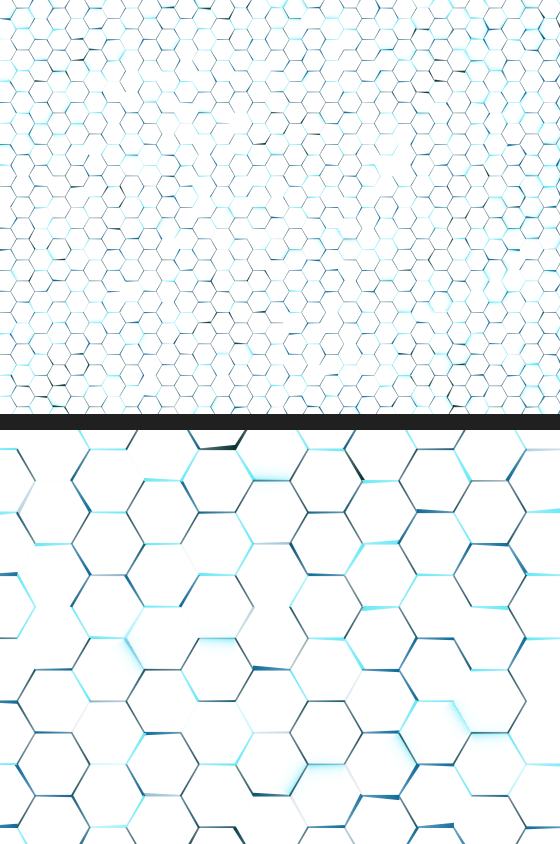
Top: the whole. Bottom: its middle third, enlarged.
Reproduce this pattern procedurally as a Shadertoy shader.

```glsl
#define ROWS 19.72
#define ORIGIN vec2(1.08, 0.84)
#define HAIRLINE 0.026
#define WALL 0.085
#define GLOW_REACH 0.065
#define SLATE vec3(0.16, 0.33, 0.38)
#define BLUE vec3(0.06, 0.42, 0.60)
#define CYAN vec3(0.42, 0.91, 0.97)
#define SHADE vec3(0.03, 0.20, 0.20)

const vec2 LATTICE = vec2(1.7320508, 1.0);
const float HALF_SIDE = 0.288675;

vec4 hash4(vec2 id) {
    return fract(sin(dot(id, vec2(127.1, 311.7)) + vec4(0.0, 1.7, 3.1, 4.9)) * 43758.5);
}

// Slow variation from layered sines, about -1 to 1
float drift(vec2 p) {
    return 0.5 * sin(p.x * 0.71 + 1.3 * sin(p.y * 0.43))
         + 0.5 * sin(p.y * 0.83 - p.x * 0.37 + 2.0);
}

// Centre of the flat-topped hexagon that contains p
vec2 hexCentre(vec2 p) {
    vec2 a = LATTICE * round(p / LATTICE);
    vec2 b = LATTICE * (round(p / LATTICE - 0.5) + 0.5);
    return dot(p - a, p - a) < dot(p - b, p - b) ? a : b;
}

// Box-filtered coverage of the interval lo..hi
float band(float x, float lo, float hi, float pixel) {
    return clamp((x - lo) / pixel + 0.5, 0.0, 1.0)
         - clamp((x - hi) / pixel + 0.5, 0.0, 1.0);
}

void drawEdge(inout vec3 color, vec2 p, vec2 mid, vec2 normal, float pixel) {
    vec4 rnd = hash4(round(mid / vec2(0.4330127, 0.25)));
    vec2 local = p - mid;
    float along = dot(local, vec2(normal.y, -normal.x));
    float across = dot(local, normal) * (rnd.w < 0.5 ? -1.0 : 1.0);
    float taper = clamp(0.5 + 0.5 * along / HALF_SIDE * (rnd.y < 0.5 ? -1.0 : 1.0), 0.0, 1.0);

    // Relief grows toward the borders, most of all at the upper right
    vec2 view = (mid + ORIGIN) / ROWS * vec2(iResolution.y / iResolution.x, 1.0);
    float relief = smoothstep(0.30, 0.78, length((view - vec2(0.42, 0.43)) * vec2(1.0, 0.9)));
    float wave = drift(mid);
    float presence = smoothstep(0.02, 0.24, rnd.x + 0.10 * wave + 0.12 * relief);
    float level = step(0.9, normal.y);

    // Soft light spilling over one side
    float lit = step(fract(rnd.x * 57.0), 0.035 + 0.24 * relief);
    float ends = smoothstep(HALF_SIDE + 0.04, HALF_SIDE - 0.04, abs(along));
    float spill = exp(-abs(across) / GLOW_REACH) * (across > 0.0 ? 1.0 : 0.2);
    color = mix(color, CYAN, lit * ends * spill * mix(0.55, 0.95, taper));

    // Tapered wall with a hairline at its thin end
    float heavy = rnd.z * rnd.z * WALL * (0.45 + 0.55 * relief + 0.25 * level);
    float width = HAIRLINE + heavy * taper;
    float line = band(across, -0.5 * HAIRLINE, width - 0.5 * HAIRLINE, pixel)
               * band(along, -HALF_SIDE - 0.008, HALF_SIDE + 0.008, pixel);
    vec3 ink = mix(SLATE, BLUE, smoothstep(0.3, 0.8, rnd.z + 0.25 * level));
    ink = mix(ink, SHADE, step(0.72, rnd.z) * smoothstep(0.0, 0.7, wave));
    float pale = step(0.76 - 0.10 * level, fract(rnd.w * 13.0));
    ink = mix(ink, CYAN, pale);
    color = mix(color, ink, line * presence * mix(0.65, 1.0, taper));
}

void mainImage(out vec4 fragColor, in vec2 fragCoord) {
    float pixel = ROWS / iResolution.y;
    vec2 p = fragCoord * pixel - ORIGIN;
    vec2 centre = hexCentre(p);
    vec3 color = vec3(1.0);

    // Each pair of opposite sides shares one normal
    for (int i = 0; i < 3; i++) {
        float angle = radians(30.0 + 60.0 * float(i));
        vec2 normal = vec2(cos(angle), sin(angle));
        drawEdge(color, p, centre + 0.5 * normal, normal, pixel);
        drawEdge(color, p, centre - 0.5 * normal, normal, pixel);
    }
    fragColor = vec4(color, 1.0);
}
```
